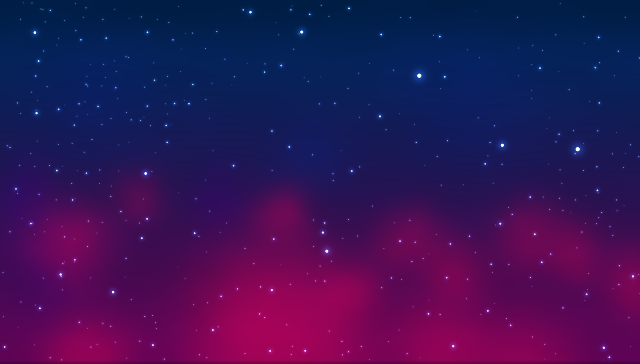
Write a Shadertoy shader that draws this background.

```glsl
#define SKY_TOP vec3(0.00, 0.115, 0.27)
#define SKY_HIGH vec3(0.02, 0.135, 0.35)
#define SKY_MID vec3(0.11, 0.085, 0.32)
#define SKY_LOW vec3(0.25, 0.045, 0.32)
#define SKY_BASE vec3(0.37, 0.010, 0.33)
#define ROSE vec3(0.70, 0.01, 0.34)
#define BLUE vec3(0.04, 0.13, 0.48)
#define VIOLET vec3(0.20, 0.03, 0.44)
#define STAR_CORE vec3(0.86, 0.96, 1.00)
#define STAR_HALO vec3(0.15, 0.42, 0.85)
#define WARP 0.035

vec2 hash2(vec2 p) {
    vec3 q = fract(vec3(p.xyx) * vec3(0.1031, 0.1030, 0.0973));
    q += dot(q, q.yzx + 33.33);
    return fract((q.xx + q.yz) * q.zy);
}

float cornerSlope(vec2 cell, vec2 offset) {
    return dot(hash2(cell + 50.0) * 2.0 - 1.0, offset);
}

float gradientNoise(vec2 p) {
    vec2 i = floor(p), f = fract(p);
    vec2 u = f * f * f * (f * (f * 6.0 - 15.0) + 10.0);
    vec2 e = vec2(1.0, 0.0);
    float low = mix(cornerSlope(i, f), cornerSlope(i + e, f - e), u.x);
    float high = mix(cornerSlope(i + e.yx, f - e.yx), cornerSlope(i + 1.0, f - 1.0), u.x);
    return mix(low, high, u.y);
}

float fbm(vec2 p) {
    float sum = 0.0, amplitude = 1.0;
    for (int i = 0; i < 3; i++) {
        sum += amplitude * gradientNoise(p);
        p = p * 2.0 + 17.0;
        amplitude *= 0.5;
    }
    return sum;
}

float glow(vec2 p, float x, float y, float radius) {
    vec2 d = (p - vec2(x, y)) / radius;
    return exp(-dot(d, d));
}

vec3 skyGradient(float y) {
    vec3 sky = mix(SKY_BASE, SKY_LOW, smoothstep(-0.05, 0.36, y));
    sky = mix(sky, SKY_MID, smoothstep(0.24, 0.60, y));
    sky = mix(sky, SKY_HIGH, smoothstep(0.50, 0.86, y));
    return mix(sky, SKY_TOP, smoothstep(0.82, 1.0, y));
}

vec3 nebula(vec3 sky, vec2 p) {
    // Cool haze
    float blue = glow(p, 0.26, 0.74, 0.14) + glow(p, 1.28, 0.73, 0.18)
               + glow(p, 0.86, 0.57, 0.11);
    float violet = glow(p, 0.12, 0.27, 0.12) + glow(p, 0.61, 0.44, 0.08)
                 + glow(p, 0.08, 0.46, 0.08);
    sky = mix(sky, BLUE, 0.32 * min(blue, 1.0));
    sky = mix(sky, VIOLET, 0.45 * min(violet, 1.0));

    // Faint upper clouds, then the bright lower bank
    float faint = glow(p, 0.38, 0.46, 0.07) * 0.7 + glow(p, 0.19, 0.33, 0.10) * 1.3
                + glow(p, 0.775, 0.40, 0.07) + glow(p, 1.12, 0.33, 0.08)
                + glow(p, 1.245, 0.245, 0.08) * 1.1 + glow(p, 1.45, 0.35, 0.09)
                + glow(p, 1.58, 0.30, 0.07) + glow(p, 1.74, 0.22, 0.08) * 1.2;
    float bank = glow(p, 0.73, 0.14, 0.17) * 0.6 + glow(p, 0.69, 0.02, 0.17) * 0.5
               + glow(p, 0.95, 0.20, 0.08) * 0.45 + glow(p, 0.88, 0.04, 0.16) * 0.5
               + glow(p, 0.24, 0.01, 0.11) * 0.65 + glow(p, 1.21, 0.03, 0.12) * 0.6
               + glow(p, 1.43, 0.00, 0.13) * 0.5;
    float rose = 0.36 * faint + bank;
    return mix(sky, ROSE, 1.0 - exp(-1.5 * rose));
}

vec3 star(vec2 offset, float radius, float pixel) {
    float d = length(offset);
    float core = 1.0 - smoothstep(radius - 0.5 * pixel, radius + 0.5 * pixel, d);
    float halo = exp(-d * d / (radius * radius * 9.0));
    return STAR_CORE * core + STAR_HALO * halo * 0.35;
}

// One jittered star per occupied cell; margins keep halos inside
vec3 starLayer(vec2 p, float cells, float density, float radius, float pixel) {
    vec2 cell = floor(p * cells);
    vec2 place = 0.16 + 0.68 * hash2(cell + cells);
    vec2 trait = hash2(cell + cells * 3.0 + 9.0);
    float size = radius * mix(0.65, 1.15, trait.y);
    vec3 light = star((fract(p * cells) - place) / cells, size, pixel);
    return light * step(trait.x, density) * mix(0.45, 1.0, trait.y);
}

void mainImage(out vec4 fragColor, in vec2 fragCoord) {
    vec2 p = fragCoord / iResolution.y;
    float pixel = 1.0 / iResolution.y;

    // Sky and warped clouds
    vec2 drift = vec2(fbm(p * 4.0), fbm(p * 4.0 + 31.0));
    vec3 color = nebula(skyGradient(p.y), p + WARP * drift);
    color *= 1.0 + 0.06 * fbm(p * vec2(3.0, 6.0) + 7.0);

    // Denser star groups at the left and right
    float cluster = glow(p, 0.18, 0.80, 0.22) + glow(p, 0.26, 0.36, 0.16)
                  + glow(p, 1.62, 0.48, 0.17);
    color += starLayer(p, 7.0, 0.36, 0.0031, pixel);
    color += starLayer(p, 16.0, 0.20 + 0.30 * cluster, 0.0020, pixel) * 0.85;
    color += starLayer(p, 27.0, 0.18 + 0.30 * cluster, 0.0013, pixel) * 0.5;

    // Leading stars
    color += star(p - vec2(1.152, 0.792), 0.0056, pixel);
    color += star(p - vec2(1.587, 0.590), 0.0056, pixel);
    color += star(p - vec2(0.829, 0.912), 0.0040, pixel);
    color += star(p - vec2(1.380, 0.601), 0.0042, pixel);
    color += star(p - vec2(0.898, 0.310), 0.0040, pixel);

    // Thin shade along the lower edge
    color *= mix(0.75, 1.0, smoothstep(0.0, 0.012, p.y));
    fragColor = vec4(min(color, 1.0), 1.0);
}
```
